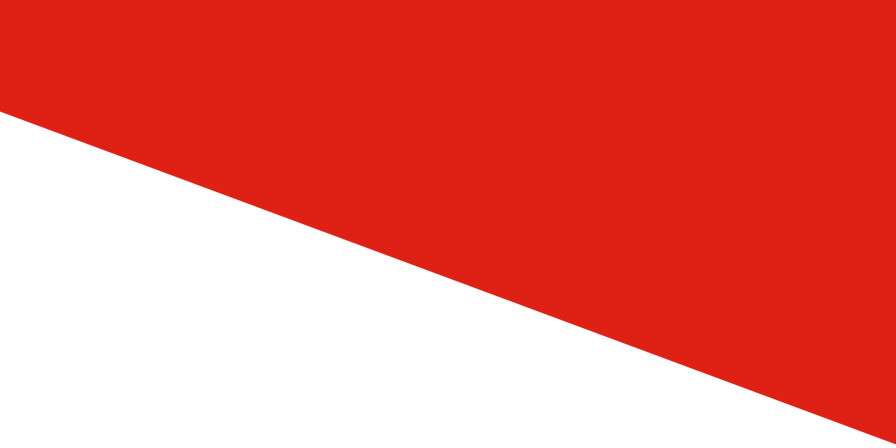
This background is drawn by a WebGL 2 fragment shader. Its source:

```glsl
#version 300 es
precision highp float;

#define RED vec3(0.87, 0.125, 0.082)
#define WHITE vec3(1.0)
#define EDGE_LEFT 0.751
#define EDGE_RIGHT 0.008

uniform vec2 u_resolution;
out vec4 outColor;

// Signed distance to the line through a and b, positive above it
float lineDistance(vec2 p, vec2 a, vec2 b) {
    vec2 along = normalize(b - a);
    return dot(p - a, vec2(-along.y, along.x));
}

void main() {
    // Canvas units: height is 1, width is the aspect ratio
    vec2 p = gl_FragCoord.xy / u_resolution.y;
    float aspect = u_resolution.x / u_resolution.y;
    float pixel = 1.0 / u_resolution.y;

    // Red field above a falling diagonal, white below
    float d = lineDistance(p, vec2(0.0, EDGE_LEFT), vec2(aspect, EDGE_RIGHT));
    float redCover = smoothstep(-0.75 * pixel, 0.75 * pixel, d);
    outColor = vec4(mix(WHITE, RED, redCover), 1.0);
}
```
